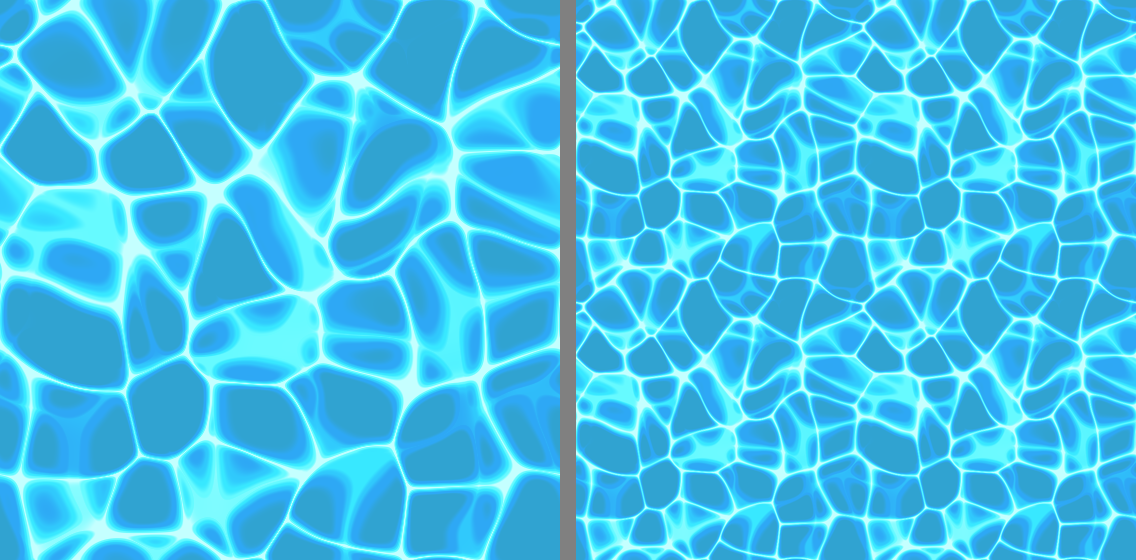
Left: one tile. Right: repeated 2 by 2.
A three.js fragment shader for this texture:

```glsl
varying vec2 vUv;

const vec3 TEAL = vec3(0.19, 0.64, 0.82);
const vec3 BLUE = vec3(0.18, 0.66, 0.96);
const vec3 SKY = vec3(0.19, 0.79, 0.99);
const vec3 CYAN = vec3(0.22, 0.91, 1.00);
const vec3 AQUA = vec3(0.40, 0.98, 1.00);
const vec3 GLINT = vec3(0.77, 1.00, 1.00);

float hash(vec2 p) {
  return fract(sin(dot(p, vec2(127.1, 311.7))) * 43758.5453);
}

// Value noise that wraps after a whole number of cells
float wrapNoise(vec2 uv, float cells, float seed) {
  vec2 p = uv * cells;
  vec2 i = floor(p);
  vec2 f = p - i;
  f = f * f * f * (f * (f * 6.0 - 15.0) + 10.0);
  vec2 lo = mod(i, cells) + seed;
  vec2 hi = mod(i + 1.0, cells) + seed;
  float bottom = mix(hash(lo), hash(vec2(hi.x, lo.y)), f.x);
  float top = mix(hash(vec2(lo.x, hi.y)), hash(hi), f.x);
  return mix(bottom, top, f.y);
}

vec2 wrapWarp(vec2 uv, float cells, float amount, float seed) {
  return amount * (vec2(wrapNoise(uv, cells, seed), wrapNoise(uv, cells, seed + 31.0)) - 0.5);
}

// Soft wrapped Voronoi web: x is the ridge (1 on edges, 2 at junctions),
// y is a random tint per cell, blended across the edges
vec2 lightWeb(vec2 uv, float cells, float jitter, float tightness, float seed) {
  vec2 p = uv * cells;
  vec2 base = floor(p);
  float nearest = 9.0;
  float total = 0.0;
  float tint = 0.0;
  for (int y = -2; y <= 2; y++) {
    for (int x = -2; x <= 2; x++) {
      vec2 cell = base + vec2(float(x), float(y));
      vec2 id = mod(cell, cells) + seed;
      vec2 offset = vec2(hash(id), hash(id + 57.0)) - 0.5;
      float dist = length(cell + 0.5 + jitter * offset - p);
      float weight = exp(-tightness * dist);
      nearest = min(nearest, dist);
      total += weight;
      tint += weight * hash(id + 113.0);
    }
  }
  return vec2(total * exp(tightness * nearest) - 1.0, tint / total);
}

vec3 addBand(vec3 below, vec3 above, float light, float level, float blur) {
  return mix(below, above, smoothstep(level - blur, level + blur, light));
}

vec3 waterColor(float light) {
  vec3 color = addBand(TEAL, BLUE, light, 0.17, 0.04);
  color = addBand(color, SKY, light, 0.34, 0.06);
  color = addBand(color, CYAN, light, 0.48, 0.07);
  color = addBand(color, AQUA, light, 0.66, 0.09);
  return addBand(color, GLINT, light, 0.92, 0.13);
}

void main() {
  // Bend the webs so their strands curve
  vec2 uv = vUv + wrapWarp(vUv, 5.0, 0.085, 3.0) + wrapWarp(vUv, 11.0, 0.014, 17.0);
  vec2 softUv = vUv + wrapWarp(vUv, 4.0, 0.11, 41.0) + wrapWarp(vUv, 9.0, 0.03, 73.0);

  // Bright strands of varied width and strength
  float thinness = smoothstep(0.2, 0.8, wrapNoise(vUv, 6.0, 23.0));
  vec2 strands = lightWeb(uv, 6.0, 0.78, mix(10.0, 23.0, thinness), 5.0);
  float strength = mix(0.72, 1.16, wrapNoise(vUv, 8.0, 67.0));
  float strand = strands.x * strength;

  // Broad faint sheets, filling some cells and leaving others dark
  float sheet = min(lightWeb(softUv, 5.0, 0.9, mix(11.0, 6.0, thinness), 89.0).x, 1.1);
  float fill = smoothstep(0.1, 0.9, strands.y);
  float glow = 0.5 * sheet * (0.2 + 1.2 * fill) + 0.12 * fill;
  float ripple = 0.07 * (wrapNoise(softUv, 13.0, 97.0) - 0.5);

  // Sheets fade where a strand already dominates
  float light = strand + glow * (1.0 - 0.5 * min(strand, 1.0)) + ripple;
  gl_FragColor = vec4(waterColor(light), 1.0);
}
```
